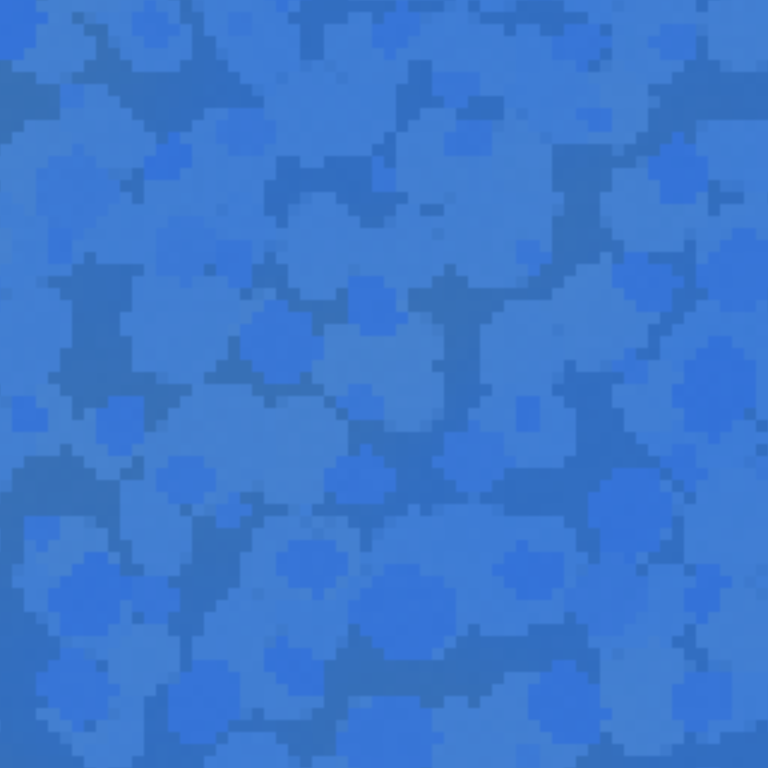
Give the GLSL for this pattern, as a Shadertoy shader.

```glsl
// Mosaic of blocky blue blobs: pale clusters and small vivid spots on a deeper ground.

const float TILES = 64.0;

float hash(vec2 p) {
    return fract(sin(dot(p, vec2(127.1, 311.7))) * 4375.85);
}

vec2 hash2(vec2 p) {
    return vec2(hash(p), hash(p + 41.3));
}

// Slow drift of hue over the canvas, about 0 to 1, duller towards the left.
float drift(vec2 p) {
    float waves = sin(p.x * 7.0 + 2.0 * sin(p.y * 5.0)) + sin(p.y * 9.0 - p.x * 4.0 + 1.0);
    return clamp(0.15 + 0.6 * p.x + 0.17 * waves, 0.0, 1.0);
}

// Scattered capsules, one per grid cell.
// Returns signed distance to the union, tint and distance of the topmost one.
vec3 blobs(vec2 p, float cells, float seed, float minRadius, float maxRadius, float stretch) {
    vec2 home = floor(p * cells);
    vec3 result = vec3(1.0, 0.0, 1.0);
    float top = -1.0;
    for (int j = -1; j <= 1; j++)
    for (int i = -1; i <= 1; i++) {
        vec2 id = home + vec2(i, j);
        vec2 rnd = hash2(id + seed);
        vec2 shape = hash2(id + seed + 17.7);
        vec2 q = p - (id + 0.08 + 0.84 * rnd) / cells;

        float angle = 6.2832 * shape.x;
        vec2 axis = vec2(cos(angle), sin(angle));
        float halfLength = stretch * shape.y;
        q -= axis * clamp(dot(q, axis), -halfLength, halfLength);

        // Blend of round and diamond metrics gives stepped, pointed rims.
        float dist = mix(length(q), abs(q.x) + abs(q.y), 0.25);
        float size = hash(id + seed + 5.9);
        dist -= mix(minRadius, maxRadius, size * size);
        result.x = min(result.x, dist);
        if (dist < 0.0 && rnd.x > top) {
            top = rnd.x;
            result.yz = vec2(shape.y, dist);
        }
    }
    return result;
}

// Flat colour of one mosaic tile.
vec3 tileColor(vec2 tile) {
    vec2 p = (tile + 0.5) / TILES;
    float hue = drift(p);
    float grain = hash(tile + 3.1);

    // Deep ground
    vec3 dull = vec3(0.22, 0.44, 0.71);
    vec3 deep = vec3(0.195, 0.43, 0.755);
    vec3 ground = mix(dull, deep, smoothstep(0.05, 0.6, hue));
    vec3 color = ground;

    // Pale clusters, with broken darker seams where blobs overlap
    vec3 pale = blobs(p, 8.0, 20.0, 0.046, 0.078, 0.042);
    if (pale.x < 0.0) {
        float tint = clamp(0.65 * hue + 0.55 * pale.y, 0.0, 1.0);
        color = mix(vec3(0.28, 0.51, 0.805), vec3(0.24, 0.485, 0.84), tint);
        if (pale.z > -0.008 && grain < 0.22) color = mix(color, ground, 0.3);
        if (grain > 0.996) color = ground;
    }

    // Small vivid spots
    vec3 vivid = blobs(p, 7.0, 73.0, 0.018, 0.062, 0.016);
    if (vivid.x < 0.0) {
        color = mix(vec3(0.235, 0.475, 0.835), vec3(0.2, 0.445, 0.85), vivid.y);
    }
    return color + 0.006 * (hash(tile + 9.4) - 0.5);
}

void mainImage(out vec4 fragColor, in vec2 fragCoord) {
    float side = min(iResolution.x, iResolution.y);
    vec2 grid = fragCoord / side * TILES - 0.5;
    vec2 tile = floor(grid);

    // Narrow soft joins between neighbouring tiles
    float soft = max(0.16, 0.5 * TILES / side);
    vec2 blend = smoothstep(0.5 - soft, 0.5 + soft, grid - tile);
    vec3 lower = mix(tileColor(tile), tileColor(tile + vec2(1, 0)), blend.x);
    vec3 upper = mix(tileColor(tile + vec2(0, 1)), tileColor(tile + vec2(1, 1)), blend.x);
    fragColor = vec4(mix(lower, upper, blend.y), 1.0);
}
```
